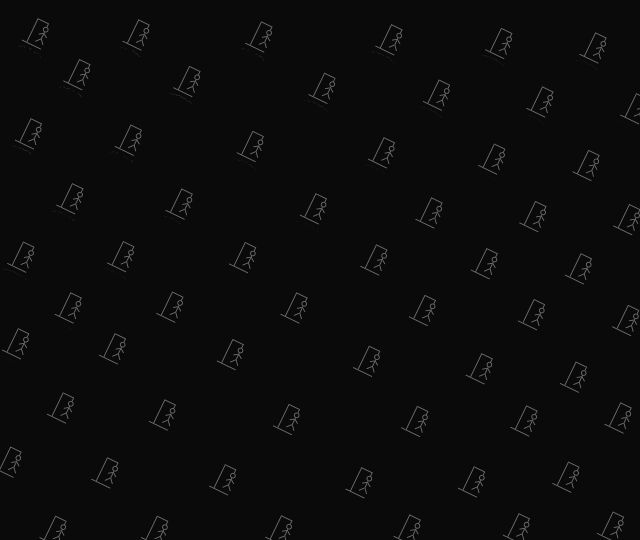
Write a Shadertoy shader that draws this pattern.

```glsl
// Staggered rows of tilted stick-figure gallows in thin grey line on near black.

float segment(vec2 p, vec2 a, vec2 b) {
    vec2 ab = b - a;
    return length(p - a - ab * clamp(dot(p - a, ab) / dot(ab, ab), 0.0, 1.0));
}

// Share of a pixel covered by a line, also when the line is thinner than it
float lineCoverage(float d, float halfWidth, float pixel) {
    float h = 0.5 * pixel;
    return max(min(d + h, halfWidth) - max(d - h, -halfWidth), 0.0) / pixel;
}

vec2 gradientAt(vec2 cell) {
    float angle = 6.2832 * fract(sin(dot(cell, vec2(127.1, 311.7))) * 4375.85);
    return vec2(cos(angle), sin(angle));
}

float gradientNoise(vec2 p) {
    vec2 i = floor(p), f = fract(p);
    vec2 u = f * f * (3.0 - 2.0 * f);
    vec2 e = vec2(1.0, 0.0);
    float low = mix(dot(gradientAt(i), f), dot(gradientAt(i + e), f - e), u.x);
    float high = mix(dot(gradientAt(i + e.yx), f - e.yx), dot(gradientAt(i + 1.0), f - 1.0), u.x);
    return mix(low, high, u.y);
}

// Origin at the foot of the post, y along the post
float gallows(vec2 p) {
    float d = segment(p, vec2(-8.5, 0.0), vec2(27.5, 0.0));
    d = min(d, segment(p, vec2(0.0), vec2(0.0, 47.0)));
    d = min(d, segment(p, vec2(0.0, 47.0), vec2(21.0, 47.0)));
    return min(d, segment(p, vec2(21.0, 47.0), vec2(21.0, 39.5)));
}

// Mirrored about the spine, so one arm and one leg give both
float stickFigure(vec2 p) {
    p.x = abs(p.x - 21.0);
    float d = abs(length(p - vec2(0.0, 35.3)) - 4.2);
    d = min(d, segment(p, vec2(0.0, 31.0), vec2(0.0, 17.0)));
    d = min(d, segment(p, vec2(0.0, 28.0), vec2(7.2, 23.0)));
    return min(d, segment(p, vec2(0.0, 17.0), vec2(7.0, 9.0)));
}

// Broken, wavering ground line below the base
float groundTrace(vec2 p, vec2 seed, float pixel) {
    float x = (p.x - 11.5) / 23.5;
    float wobble = 2.5 * gradientNoise(vec2(p.x * 0.16, seed.x * 7.3 + seed.y));
    float breaks = smoothstep(-0.2, 0.1, gradientNoise(vec2(p.x * 0.35, seed.y * 5.1 + seed.x) + 0.5));
    float ends = 1.0 - smoothstep(0.9, 1.05, abs(x));
    return lineCoverage(p.y + 8.5 + 4.0 * x * x + wobble, 0.7, pixel) * breaks * ends;
}

// Per row: height at the left, slope, bow, sideways bulge
const vec4 rows[10] = vec4[10](
    vec4(40.0, 3.4, -3.0, -3.0), vec4(89.0, 8.2, 0.0, 24.0),
    vec4(160.0, 7.6, 0.0, -5.0), vec4(238.0, 5.0, 2.0, 22.0),
    vec4(308.0, 2.8, -5.0, -5.0), vec4(369.0, 3.0, -6.0, 0.0),
    vec4(412.0, 8.0, -3.0, -14.0), vec4(489.0, 2.4, 9.0, 0.0),
    vec4(554.0, 3.6, 14.0, -14.0), vec4(637.0, -1.0, 1.5, 0.0));
const float columns[6] = float[6](55.0, 177.0, 326.0, 480.0, 611.0, 724.0);

// Odd rows shift by about half a step and all rows drift to the left
vec2 motifCentre(int row, int column) {
    float r = float(row), c = float(column);
    vec4 shape = rows[row];
    float bulge = shape.w * (exp(-(c - 1.9) * (c - 1.9)) - 0.35);
    float x = columns[column] - 11.0 - 4.55 * r + 63.0 * mod(r, 2.0) + bulge;
    return vec2(x, shape.x + shape.y * c + shape.z * c * (5.0 - c) / 6.0);
}

void mainImage(out vec4 fragColor, in vec2 fragCoord) {
    // Canvas is 768 units wide with y down; a motif is drawn at 1.5 times that
    float unit = 768.0 / iResolution.x;
    vec2 p = vec2(fragCoord.x, iResolution.y - fragCoord.y) * unit;
    float pixel = 1.5 * unit;
    float ink = 0.0, trace = 0.0;

    for (int row = 0; row < 10; row++) {
        for (int column = 0; column < 6; column++) {
            vec2 centre = motifCentre(row, column);
            vec2 d = (p - centre - vec2(-13.0, 10.7)) * 1.5;
            if (dot(d, d) > 4200.0) continue;

            // Lean to the right by about 26 degrees
            vec2 q = vec2(dot(d, vec2(0.9, 0.435)), dot(d, vec2(0.435, -0.9)));
            ink = max(ink, lineCoverage(min(gallows(q), stickFigure(q)), 0.75, pixel));

            // The ground line wears away towards the lower right
            float wear = smoothstep(0.25, 1.0, centre.x / 1300.0 + centre.y / 520.0);
            trace = max(trace, groundTrace(q, vec2(row, column), pixel) * (1.0 - wear));
        }
    }

    vec3 color = mix(vec3(0.04), vec3(0.17), trace);
    color = mix(color, vec3(0.46), ink);
    fragColor = vec4(color, 1.0);
}
```
